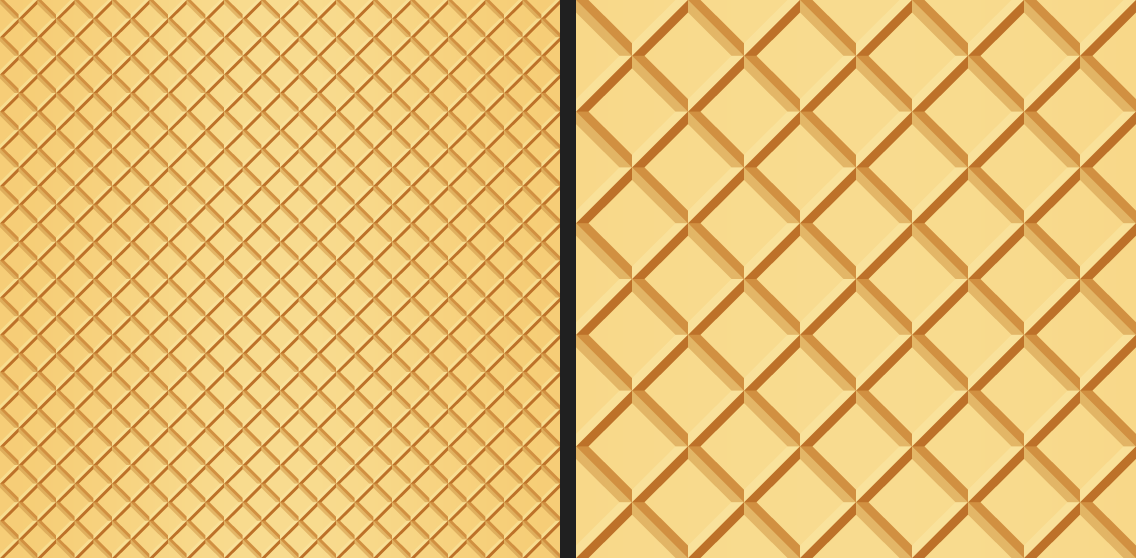
Left, the full canvas; right, a detail of the centre.
Give the GLSL for this pattern, as a Shadertoy shader.

```glsl
// Golden waffle: a diagonal grid of bevelled square pockets, brightest along the vertical middle.

const float REPEATS = 15.0;  // whole repeats across and down
const float BEVEL = 0.112;   // bevel width as a share of a pocket's side

vec3 waffleColor(vec2 uv) {
    // Diagonal axes: x runs to the upper right, y to the lower right.
    vec2 p = uv * REPEATS;
    vec2 pocket = fract(vec2(p.x + p.y, p.x - p.y)) - 0.5;
    vec2 reach = abs(pocket);

    // Periodic sheen, equal at the left and right edges.
    float sheen = 0.5 - 0.5 * cos(6.2832 * uv.x);

    // Flat floor of the pocket.
    if (max(reach.x, reach.y) < 0.5 - BEVEL)
        return mix(vec3(0.965, 0.805, 0.465), vec3(0.973, 0.860, 0.560), sheen);

    // Four mitred walls, shaded by the way they face.
    vec3 upperRight = mix(vec3(0.870, 0.680, 0.360), vec3(0.890, 0.715, 0.405), sheen);
    vec3 lowerLeft = vec3(0.820, 0.565, 0.255);
    vec3 lowerRight = mix(vec3(0.970, 0.865, 0.565), vec3(0.976, 0.885, 0.610), sheen);
    vec3 upperLeft = vec3(0.740, 0.445, 0.160);
    if (reach.x > reach.y)
        return pocket.x > 0.0 ? upperRight : lowerLeft;
    return pocket.y > 0.0 ? lowerRight : upperLeft;
}

void mainImage(out vec4 fragColor, in vec2 fragCoord) {
    // Average a 5 x 5 grid of samples inside the pixel to smooth every edge.
    const int SAMPLES = 5;
    vec3 total = vec3(0.0);
    for (int j = 0; j < SAMPLES; j++) {
        for (int i = 0; i < SAMPLES; i++) {
            vec2 offset = (vec2(i, j) + 0.5) / float(SAMPLES) - 0.5;
            total += waffleColor((fragCoord + offset) / iResolution.xy);
        }
    }
    fragColor = vec4(total / float(SAMPLES * SAMPLES), 1.0);
}
```
